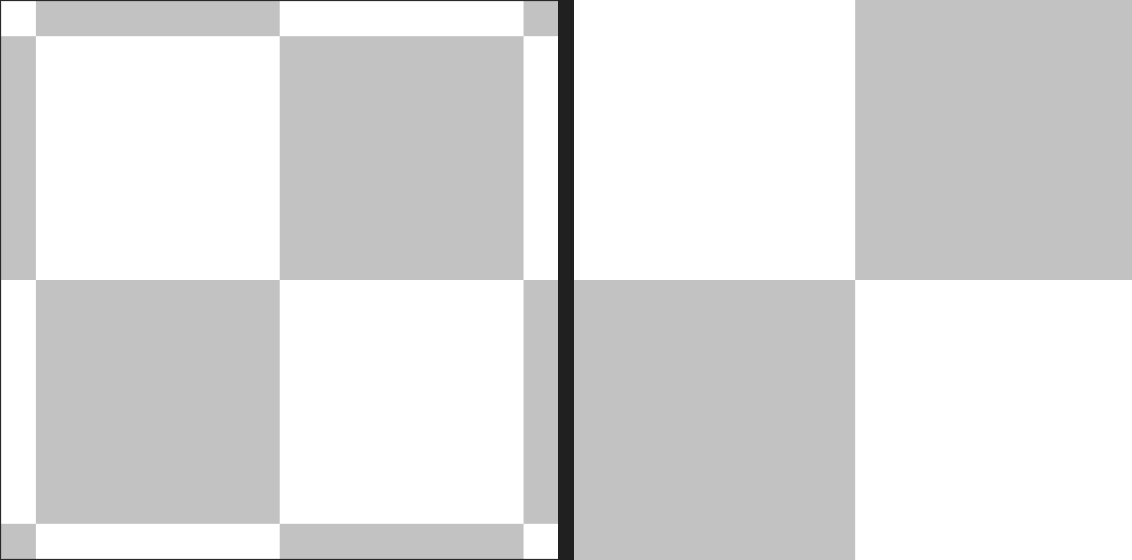
Left: the whole. Right: its middle third, enlarged.
A Shadertoy shader for this pattern:

```glsl
// A large grey and white checkerboard, centred on a corner where four squares meet,
// inside a thin dark frame. Two smoothed square waves are multiplied to give the
// checks; the frame comes from the distance to a unit square's sides.

// Smoothed square wave per axis: +1 on the first cell above zero, -1 on the next.
vec2 squareWave(vec2 p, float cell, float pixel) {
    vec2 fromMiddle = abs(mod(p + 0.5 * cell, 2.0 * cell) - cell);
    vec2 toEdge = 0.5 * cell - fromMiddle;
    return clamp(2.0 * toEdge / pixel, -1.0, 1.0);
}

void mainImage(out vec4 fragColor, in vec2 fragCoord) {
    // Canvas height is one unit; the frame's right side lies just past the canvas.
    float pixel = 1.0 / iResolution.y;
    vec2 uv = fragCoord * pixel;

    // Checks: grey where both waves share a sign.
    vec2 wave = squareWave(uv - vec2(0.4995, 0.5), 0.4354, pixel);
    float grey = 0.5 + 0.5 * wave.x * wave.y;
    vec3 color = mix(vec3(1.0), vec3(0.76), grey);

    // Frame line along the inside of the unit square.
    vec2 toSide = min(uv, 1.0 - uv);
    float edge = min(toSide.x, toSide.y);
    float line = clamp((0.002 - edge) / pixel + 0.5, 0.0, 1.0);
    color = mix(color, vec3(0.16), line);

    fragColor = vec4(color, 1.0);
}
```
